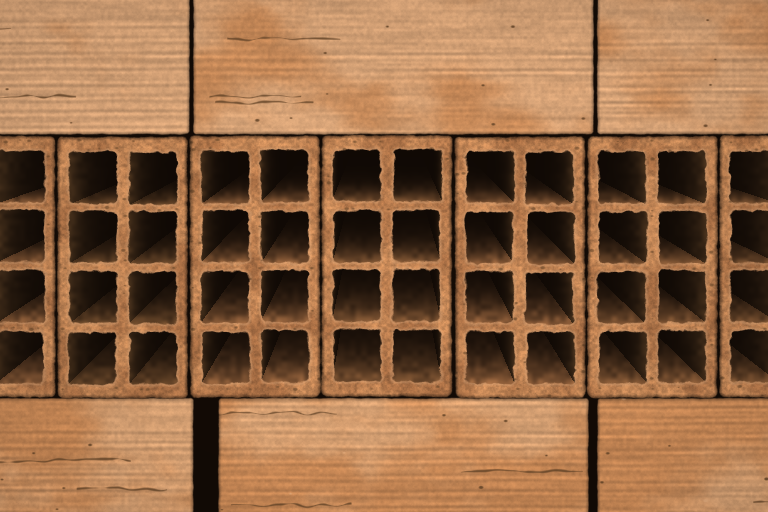
Write a Shadertoy shader that draws this pattern.

```glsl
// Stacked clay bricks: a course of hollow brick ends between two courses of ribbed faces.

const vec3 GAP_DARK = vec3(0.07, 0.04, 0.02);
const vec3 CLAY_DEEP = vec3(0.38, 0.26, 0.15);
const vec3 CLAY_SHADE = vec3(0.64, 0.42, 0.26);
const vec3 CLAY_MID = vec3(0.77, 0.53, 0.34);
const vec3 CLAY_LIGHT = vec3(0.83, 0.63, 0.46);
const float TAU = 6.2831853;

float hash(vec2 p) {
    vec3 q = fract(p.xyx * vec3(0.1031, 0.1030, 0.0973));
    q += dot(q, q.yzx + 33.33);
    return fract((q.x + q.y) * q.z);
}

float noise(vec2 p) {
    vec2 i = floor(p), f = fract(p);
    f = f * f * (3.0 - 2.0 * f);
    return mix(mix(hash(i), hash(i + vec2(1, 0)), f.x),
               mix(hash(i + vec2(0, 1)), hash(i + vec2(1, 1)), f.x), f.y);
}

float fbm(vec2 p) {
    float sum = 0.0, amp = 0.5;
    for (int i = 0; i < 4; i++) {
        sum += amp * noise(p);
        p = p * 2.03 + 17.1;
        amp *= 0.5;
    }
    return sum / 0.9375;
}

float boxDist(vec2 p, vec2 halfSize, float radius) {
    vec2 q = abs(p) - halfSize + radius;
    return length(max(q, 0.0)) + min(max(q.x, q.y), 0.0) - radius;
}

float cover(float d, float px) {
    return 1.0 - smoothstep(-px, px, d);
}

// Sparse round chips, one candidate per cell
float pits(vec2 p, float cells, float density, float px) {
    vec2 id = floor(p * cells);
    vec2 centre = 0.3 + 0.4 * vec2(hash(id + 3.1), hash(id + 8.7));
    float radius = 0.0012 + 0.0025 * hash(id + 5.3);
    float d = length((fract(p * cells) - centre) / cells * vec2(0.8, 1.2)) - radius;
    return cover(d, px) * step(hash(id), density);
}

// Ribbed clay face with stains, scratches and chips
vec3 ribbedFace(vec2 p, vec2 local, vec2 halfSize, float seed, float warmth, float px) {
    float stain = fbm(p * vec2(5.0, 8.0) + seed * 7.0);
    vec3 col = mix(CLAY_MID, CLAY_LIGHT, smoothstep(0.35, 0.7, stain + 0.12 - warmth));
    col *= mix(vec3(1), vec3(1.0, 0.96, 0.90), warmth * 2.0);
    float y = p.y + 0.003 * noise(vec2(p.x * 4.0, seed));
    float band = smoothstep(0.25, 0.6, noise(vec2(seed * 3.0, y * 16.0)));
    float rib = sin(y * TAU * 62.0) + 0.5 * sin(y * TAU * 97.0 + seed);
    col *= 1.0 + (0.015 + 0.035 * band) * rib;
    col *= 0.94 + 0.12 * noise(vec2(p.x * 9.0, p.y * 190.0));
    col *= 0.91 + 0.18 * fbm(p * 150.0);
    for (int i = 0; i < 3; i++) {
        vec2 key = vec2(seed, float(i) * 4.7);
        vec2 at = halfSize * (2.0 * vec2(hash(key), hash(key + 2.3)) - 1.0) * 0.85;
        vec2 q = local - at;
        q.y += 0.008 * (noise(vec2(p.x * 35.0, seed)) - 0.5);
        float scratch = boxDist(q, vec2(0.04 + 0.12 * hash(key + 6.1), 0.0014), 0.001);
        col = mix(col, CLAY_DEEP, 0.8 * cover(scratch + 0.003 * noise(p * 60.0) - 0.0012, px));
    }
    col = mix(col, CLAY_DEEP, 0.85 * pits(p + seed, 16.0, 0.16, px));
    return mix(col, CLAY_LIGHT * 1.08, 0.7 * pits(p + seed * 2.0, 11.0, 0.04, px));
}

// Course of long bricks; gaps holds the half widths of the two visible joints
vec3 ribbedCourse(vec3 under, vec2 p, float joint, float pitch, vec2 gaps,
                  float low, float high, float warmth, float px) {
    float id = floor((p.x - joint) / pitch);
    float left = joint + id * pitch + mix(gaps.x, gaps.y, clamp(id, 0.0, 1.0));
    float right = joint + (id + 1.0) * pitch - mix(gaps.x, gaps.y, clamp(id + 1.0, 0.0, 1.0));
    vec2 halfSize = 0.5 * vec2(right - left, high - low);
    vec2 local = p - 0.5 * vec2(left + right, low + high);
    float d = boxDist(local, halfSize, 0.006) + 0.003 * (fbm(p * 60.0) - 0.5);
    vec3 col = ribbedFace(p, local, halfSize, id + 11.0 + low * 9.0, warmth, px);
    col *= mix(0.72, 1.0, smoothstep(0.0, 0.007, -d));
    return mix(under, col, cover(d, px));
}

// Inside of a tunnel, found by casting a ray from the eye to its walls
vec3 tunnel(vec2 p, vec2 centre, vec2 halfSize, float dust) {
    vec2 eye = vec2(0.75, 0.86);
    vec2 ray = p - eye;
    vec2 reach = (halfSize + sign(ray) * (centre - eye)) / max(abs(ray), 1e-4);
    float depth = max(min(reach.x, reach.y) - 1.0, 0.0);
    bool onFloor = reach.y < reach.x && ray.y < 0.0;
    vec3 wall = onFloor ? mix(CLAY_DEEP, CLAY_SHADE, dust) : CLAY_DEEP * 0.75;
    float light = exp(-depth * (onFloor ? 13.0 : 22.0)) * (0.75 + 0.5 * noise(p * 90.0));
    return mix(GAP_DARK * 0.85, wall, light);
}

// Course of upright brick ends, each pierced by two columns of four tunnels
vec3 hollowCourse(vec3 under, vec2 p, float start, float pitch, float midY, float px) {
    float id = floor((p.x - start) / pitch);
    vec2 key = vec2(id + 20.0, 4.0);
    vec2 centre = vec2(start + (id + 0.5) * pitch, midY);
    centre += (vec2(hash(key), hash(key + 1.7)) - 0.5) * vec2(0.002, 0.012);
    vec2 local = p - centre;
    local.x += local.y * 0.008 * (hash(key + 5.0) - 0.5);
    float rough = fbm(p * 75.0) - 0.5;
    float body = boxDist(local, vec2(0.1268, 0.255), 0.01) + 0.005 * rough;

    vec2 cellSize = vec2(0.1172, 0.1175), holeHalf = vec2(0.0462, 0.0505);
    vec2 cell = clamp(floor(local / cellSize), vec2(-1, -2), vec2(0, 1));
    vec2 cellMid = (cell + 0.5) * cellSize;
    cellMid += 0.004 * (vec2(hash(cell + key), hash(cell + key + 9.0)) - 0.5);
    float hole = boxDist(local - cellMid, holeHalf, 0.008) + 0.009 * rough;

    // Torn clay webs with pale, crumbly lips
    vec3 col = mix(CLAY_SHADE, CLAY_MID, smoothstep(0.25, 0.75, fbm(p * 22.0 + id)));
    col *= 0.78 + 0.44 * fbm(p * 170.0);
    col = mix(col, CLAY_LIGHT, 0.4 * (1.0 - smoothstep(0.001, 0.007, hole)));
    col = mix(col, CLAY_DEEP, 0.6 * pits(p, 60.0, 0.14, px));
    col *= mix(0.6, 1.0, smoothstep(0.0, 0.008, -body));
    vec3 inside = tunnel(local, cellMid, holeHalf + 0.003, 0.0);
    inside = tunnel(p, centre + cellMid, holeHalf + 0.003, 0.2 + 0.8 * hash(key + 3.0));
    col = mix(col, inside, cover(hole, px));
    return mix(under, col, cover(body, px));
}

void mainImage(out vec4 fragColor, in vec2 fragCoord) {
    float px = 1.0 / iResolution.y;
    vec2 p = fragCoord * px;
    vec3 col = GAP_DARK;
    col = ribbedCourse(col, p, 0.374, 0.789, vec2(0.004), 0.738, 1.1, 0.0, px);
    col = ribbedCourse(col, p, 0.402, 0.756, vec2(0.025, 0.009), -0.1, 0.222, 0.16, px);
    col = hollowCourse(col, p, 0.1094, 0.2588, 0.477, px);
    vec2 fromMiddle = fragCoord / iResolution.xy - 0.5;
    col *= 1.04 - 0.3 * dot(fromMiddle, fromMiddle);
    fragColor = vec4(col, 1.0);
}
```
